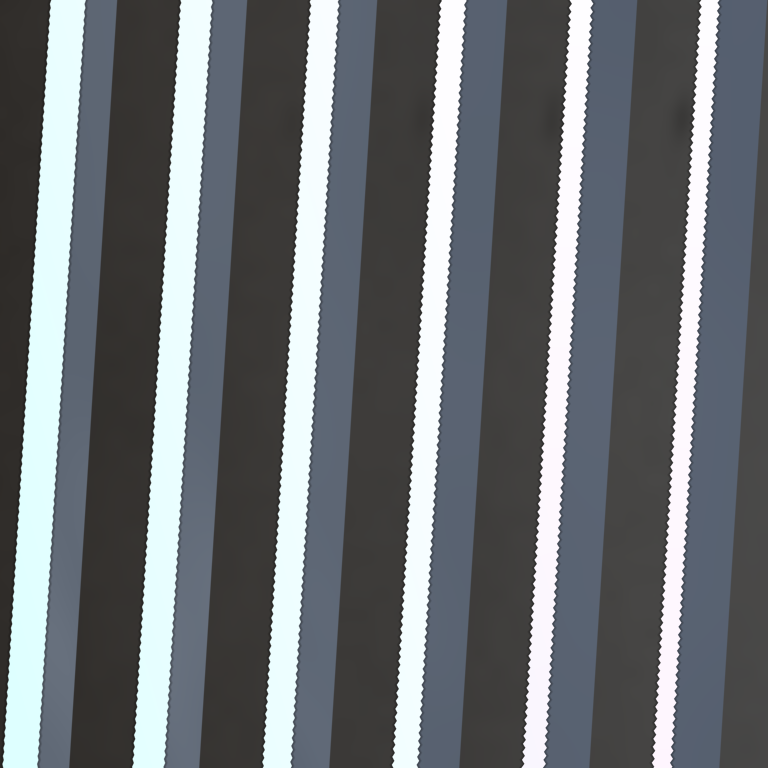
Write a WebGL 1 fragment shader that draws this pattern.

```glsl
precision highp float;
// Six leaning pale bars, each with a slate band on its right, over dark gaps.
// The bars thin from left to right; edges carry fine teeth and a dark fringe,
// and low-frequency noise clouds the surfaces.
uniform vec2 u_resolution;

float hash(vec2 p) {
  return fract(sin(dot(p, vec2(127.1, 311.7))) * 43758.55);
}

float valueNoise(vec2 p) {
  vec2 cell = floor(p);
  vec2 f = fract(p);
  f = f * f * (3.0 - 2.0 * f);
  return mix(mix(hash(cell), hash(cell + vec2(1.0, 0.0)), f.x),
             mix(hash(cell + vec2(0.0, 1.0)), hash(cell + vec2(1.0, 1.0)), f.x), f.y);
}

// 1 between left and right, with edges softened over the given width
float band(float x, float left, float right, float soft) {
  return smoothstep(left - soft, left + soft, x)
       * (1.0 - smoothstep(right - soft, right + soft, x));
}

void main() {
  vec2 uv = gl_FragCoord.xy / u_resolution;
  float soft = max(0.0011, 0.7 / u_resolution.x);

  // Sheared repeat: x is the distance from the left edge of the nearest bar
  const float period = 0.1693;
  float along = uv.x - 0.0035 - 0.0625 * uv.y;
  float index = floor((along + 0.04) / period);
  float x = along - index * period;

  // Bars narrow with each repeat while the full pair keeps its width
  float barWidth = 0.0452 - 0.0043 * index;
  float pairWidth = 0.0866;

  // Fine teeth on the bar edges, stronger towards the right
  float tooth = abs(fract(uv.y * 96.0 + index * 0.37) - 0.5) - 0.25;
  float teeth = tooth * mix(0.003, 0.007, clamp(index / 4.0, 0.0, 1.0));

  // Dark gaps: warm on the left, lighter and neutral on the right
  float clouds = valueNoise(uv * vec2(5.0, 4.0)) - 0.5;
  vec3 gap = mix(vec3(0.192, 0.180, 0.168), vec3(0.285, 0.283, 0.280), uv.x);
  gap += 0.022 * clouds + 0.008 * (valueNoise(uv * 40.0) - 0.5);

  // Small smudges just left of the upper bars
  vec2 smudge = vec2(x + 0.014, uv.y - 0.845) / vec2(0.013, 0.03);
  gap -= 0.011 * max(index - 1.0, 0.0) * exp(-dot(smudge, smudge));

  // Slate bands, with pale cloudy streaks near the lower left
  vec3 slate = mix(vec3(0.365, 0.400, 0.450), vec3(0.340, 0.378, 0.440), uv.x);
  float streak = valueNoise(vec2(uv.x * 16.0 + uv.y * 5.0, uv.y * 5.0));
  float lowerLeft = (1.0 - smoothstep(0.1, 0.75, uv.x)) * (1.0 - smoothstep(0.0, 0.6, uv.y));
  slate += 0.025 * clouds + 0.09 * streak * lowerLeft;

  // Bars: icy on the left and below, plain white further right
  float ice = clamp(1.05 - 1.3 * uv.x - 0.35 * uv.y, 0.0, 1.0);
  vec3 pale = mix(vec3(0.995, 0.992, 1.0), vec3(0.87, 1.0, 1.0), ice);
  pale -= vec3(0.0, 0.03, 0.005) * smoothstep(3.0, 4.0, index) * (1.0 - uv.y);

  // Layer gap, slate, fringe and bar
  vec3 color = mix(gap, slate, band(x, 0.004, pairWidth, soft));
  float edge = min(abs(x - teeth), abs(x - barWidth - teeth));
  color *= 1.0 - 0.28 * (1.0 - smoothstep(0.0008, 0.0045, edge));
  color = mix(color, pale, band(x, teeth, barWidth + teeth, soft));

  gl_FragColor = vec4(color, 1.0);
}
```
